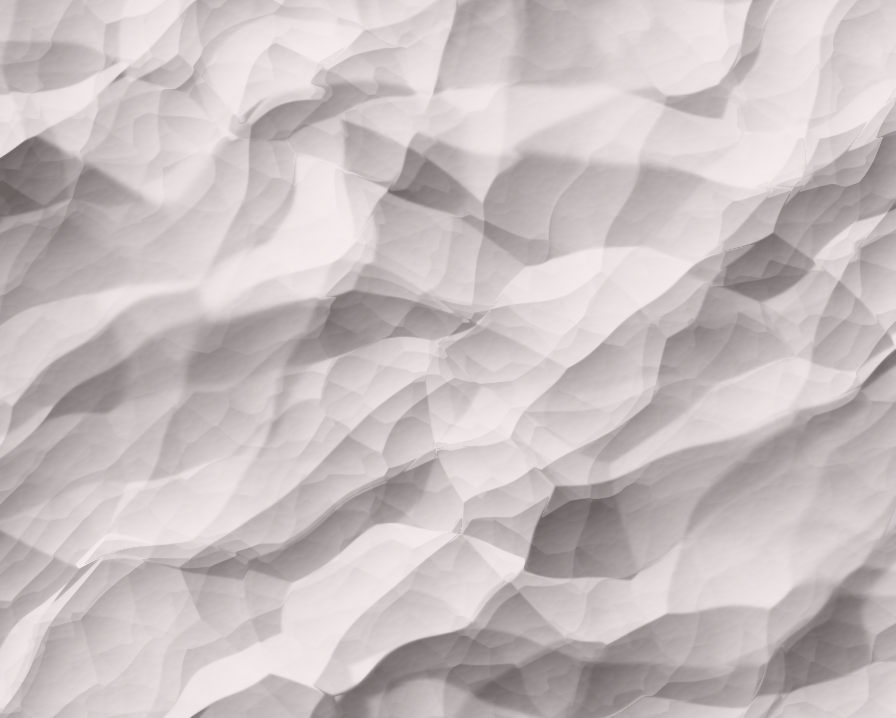
Write a WebGL 2 fragment shader that draws this texture.

```glsl
#version 300 es
precision highp float;
// Crumpled white paper: soft facets and sharp folds under a light from the upper left.
uniform vec2 u_resolution;
out vec4 fragColor;

vec3 hash3(vec2 cell) {
  vec3 h = fract(cell.xyx * vec3(0.1031, 0.1030, 0.0973));
  h += dot(h, h.yxz + 33.33);
  return fract((h.xxy + h.yzz) * h.zyx);
}

// Bends straight creases with layered sines.
vec2 bend(vec2 p) {
  p += 0.030 * sin(p.yx * vec2(6.3, 5.1) + vec2(0.7, 2.9));
  p += 0.012 * sin(p.yx * vec2(17.0, 14.0) + p * 5.0 + vec2(4.1, 1.3));
  return p + 0.004 * sin(p.yx * vec2(43.0, 37.0) + p * 19.0);
}

// Slope of a cellular surface: every cell is a tilted bowl, every border a ridge.
vec2 foldSlope(vec2 p, float angle, vec2 scale, float crispness, float seed) {
  float c = cos(angle), s = sin(angle);
  mat2 turn = mat2(c, -s, s, c);
  vec2 q = turn * p * scale + seed;
  vec2 base = floor(q), slope = vec2(0.0);
  float lowest = 9.0, total = 0.0;
  for (int y = -2; y <= 2; y++) {
    for (int x = -2; x <= 2; x++) {
      vec2 cell = base + vec2(x, y);
      vec3 rnd = hash3(cell + seed);
      vec2 d = q - cell - rnd.xy;
      float height = dot(d, d) * mix(0.75, 1.25, rnd.z);
      vec2 tilt = hash3(cell + seed + 57.0).xy - 0.5;
      // Running soft minimum keeps the borders smooth.
      float newLowest = min(lowest, height);
      float keep = exp(crispness * (newLowest - lowest));
      float weight = exp(crispness * (newLowest - height));
      slope = slope * keep + weight * (1.5 * d + 1.1 * tilt);
      total = total * keep + weight;
      lowest = newLowest;
    }
  }
  return (slope / total) * turn;
}

void main() {
  vec2 uv = gl_FragCoord.xy / u_resolution.y;
  vec2 p = bend(uv);

  // Slow variation of sharpness and of wrinkle density.
  float focus = 0.5 + 0.25 * (sin(5.0 * uv.x - 7.0 * uv.y + 1.0) + sin(9.0 * uv.x + 4.0 * uv.y));
  float wrinkled = 0.5 + 0.25 * (sin(8.0 * uv.x + 3.0 * uv.y + 2.0) + sin(10.0 * uv.y - 4.0 * uv.x));
  float crisp = mix(30.0, 260.0, focus);

  // Large folds, then smaller ones that kink where they cross them.
  vec2 slope = foldSlope(p, 0.55, vec2(2.3, 4.0), crisp, 11.0);
  vec2 kinked = p + 0.02 * slope;
  slope += 0.75 * foldSlope(kinked, 0.95, vec2(3.6, 5.6), crisp * 0.8, 37.0);
  slope -= 0.55 * foldSlope(kinked, 0.15, vec2(4.2, 7.0), crisp * 0.4, 71.0);
  kinked = p + 0.012 * slope;
  slope += mix(0.15, 0.6, wrinkled) * foldSlope(kinked, 0.7, vec2(8.0, 13.0), crisp * 0.5, 103.0);
  slope += mix(0.05, 0.28, wrinkled) * foldSlope(kinked, -0.5, vec2(17.0, 25.0), 40.0, 149.0);

  // Fibre grain of the sheet.
  slope += 0.06 * foldSlope(uv, 0.3, vec2(85.0, 110.0), 12.0, 211.0);

  // Light rolls off softly in the highlights.
  float light = -dot(slope, normalize(vec2(-0.5, 0.87)));
  float tone = 0.97 - 0.12 * log(1.0 + exp(1.2 - 1.55 * light));
  tone = max(tone, 0.42);
  vec3 paper = tone - vec3(0.0, 0.031, 0.034);
  fragColor = vec4(paper, 1.0);
}
```
